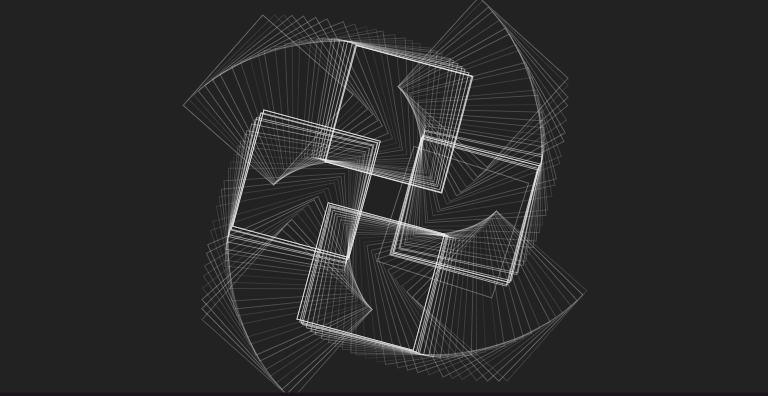
A Shadertoy shader for this background:

```glsl
#define STEPS 28
#define HALF_SIDE 0.152
#define LINE_HALF 0.0011
#define HEAD 0.93
#define JITTER 0.022
#define CENTER vec2(0.0025, 0.0)
#define BACKGROUND vec3(0.132)
#define INK vec3(0.96)
#define STRIP vec3(0.115, 0.08, 0.105)
#define STRIP_HEIGHT 0.009

float hash(vec2 p) {
    vec3 q = fract(p.xyx * vec3(0.1031, 0.1030, 0.0973));
    q += dot(q, q.yzx + 33.33);
    return fract((q.x + q.y) * q.z);
}

// Square centre along its path: a level run, then a drop inward
vec2 pathPoint(float u) {
    return vec2(mix(-0.295, 0.061, u), 0.2475 - 0.076 * pow(u, 6.0));
}

// Clockwise tilt along the path, in radians
float pathTilt(float u) {
    return radians(mix(-48.6, 17.8, u + 0.13 * sin(3.14159 * u)));
}

// Coverage of one square outline at path position u
float squareOutline(vec2 p, float u, float pixel) {
    vec2 d = p - pathPoint(u);
    float a = pathTilt(u), c = cos(a), s = sin(a);
    vec2 q = abs(vec2(c * d.x - s * d.y, s * d.x + c * d.y));
    float dist = abs(max(q.x, q.y) - HALF_SIDE);
    return clamp((LINE_HALF - dist) / pixel + 0.5, 0.0, 1.0);
}

void mainImage(out vec4 fragColor, in vec2 fragCoord) {
    float pixel = 1.0 / iResolution.y;
    vec2 p = (fragCoord - 0.5 * iResolution.xy) * pixel - CENTER;
    float bare = 1.0;

    // Four arms, each a quarter turn from the last
    for (int arm = 0; arm < 4; arm++) {
        for (int i = 0; i < STEPS; i++) {
            float t = float(i) / float(STEPS - 1);
            float easeOut = 1.0 - (1.0 - t) * (1.0 - t);
            float u = HEAD * mix(smoothstep(0.0, 1.0, t), easeOut, 0.5);
            vec2 seed = vec2(float(i) + 3.0, float(arm) * 17.0 + 5.0);
            u = clamp(u + JITTER * (hash(seed) - 0.5), 0.0, HEAD);

            // Faint trail, bright head
            float faint = mix(0.12, 0.36, hash(seed + 41.0));
            faint *= 1.0 - 0.35 * smoothstep(0.2, 0.4, u);
            float opacity = mix(faint, 0.68, smoothstep(0.74, HEAD, u));
            bare *= 1.0 - opacity * squareOutline(p, u, pixel);
        }
        // Stray square ahead of the right arm
        if (arm == 1) bare *= 1.0 - 0.35 * squareOutline(p, 1.0, pixel);
        p = vec2(-p.y, p.x);
    }

    // Ink over the ground, with a dark strip at the foot
    vec3 color = mix(INK, BACKGROUND, bare);
    float height = fragCoord.y * pixel;
    float strip = clamp((STRIP_HEIGHT - height) / pixel + 0.5, 0.0, 1.0);
    fragColor = vec4(mix(color, STRIP, strip), 1.0);
}
```
